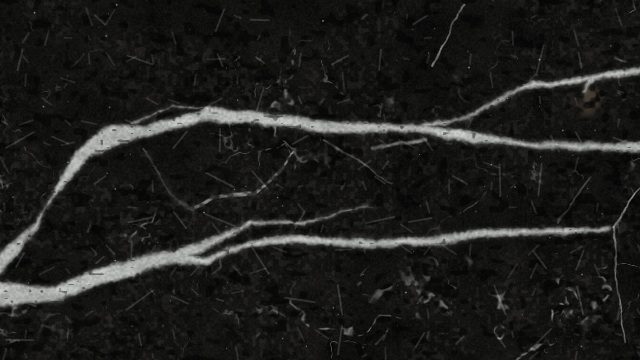
Write a WebGL 2 fragment shader that draws this texture.

```glsl
#version 300 es
precision highp float;
// Polished black marble: mottled near-black stone crossed by pale calcite veins.
// Veins are tapered paths bent by noise; wisps are broken noise contours;
// specks and scratches are scattered on hashed grids.

uniform vec2 u_resolution;
out vec4 fragColor;

const int KNOTS = 7;

// Vein paths: x, y and half width in canvas heights.
const vec3 UPPER_LEFT[KNOTS] = vec3[KNOTS](
  vec3(-.01, .25, .023), vec3(.104, .380, .010), vec3(.116, .417, .003), vec3(.231, .572, .020),
  vec3(.301, .618, .030), vec3(.417, .637, .018), vec3(.579, .681, .017));
const vec3 UPPER_RIGHT[KNOTS] = vec3[KNOTS](
  vec3(.579, .680, .021), vec3(.764, .669, .016), vec3(.926, .650, .018), vec3(1.123, .648, .012),
  vec3(1.296, .623, .017), vec3(1.481, .595, .009), vec3(1.80, .588, .014));
const vec3 UPPER_FORK[KNOTS] = vec3[KNOTS](
  vec3(1.130, .644, .003), vec3(1.204, .657, .008), vec3(1.273, .669, .005), vec3(1.389, .722, .007),
  vec3(1.481, .764, .009), vec3(1.620, .780, .010), vec3(1.80, .806, .012));
const vec3 LOWER_LEFT[KNOTS] = vec3[KNOTS](
  vec3(-.01, .183, .031), vec3(.162, .185, .025), vec3(.278, .236, .024), vec3(.486, .287, .019),
  vec3(.694, .380, .007), vec3(.833, .380, .004), vec3(1.02, .428, .001));
const vec3 LOWER_RIGHT[KNOTS] = vec3[KNOTS](
  vec3(.498, .280, .014), vec3(.567, .278, .012), vec3(.694, .324, .010), vec3(.829, .336, .013),
  vec3(1.019, .322, .012), vec3(1.25, .340, .014), vec3(1.685, .368, .007));
const vec3 HANGING_WISP[KNOTS] = vec3[KNOTS](
  vec3(.398, .583, .001), vec3(.475, .463, .001), vec3(.537, .421, .004), vec3(.590, .456, .003),
  vec3(.706, .463, .004), vec3(.775, .519, .002), vec3(.815, .579, .001));

float hash(vec2 p) {
  vec3 q = fract(p.xyx * .1031);
  q += dot(q, q.yzx + 33.33);
  return fract((q.x + q.y) * q.z);
}

float noise(vec2 p) {
  vec2 i = floor(p), f = fract(p);
  f *= f * (3. - 2. * f);
  return mix(mix(hash(i), hash(i + vec2(1, 0)), f.x),
             mix(hash(i + vec2(0, 1)), hash(i + vec2(1, 1)), f.x), f.y);
}

float fbm(vec2 p) {
  float sum = 0., amp = .516;
  for (int i = 0; i < 5; i++) {
    sum += amp * noise(p);
    p = mat2(1.6, 1.2, -1.2, 1.6) * p + 17.3;
    amp *= .5;
  }
  return sum;
}

vec2 warp(vec2 p, float scale, float amount) {
  return p + amount * (vec2(fbm(p * scale + 40.), fbm(p * scale + 90.)) - .5);
}

// Signed distance to a segment whose half width runs from a.z to b.z.
float taper(vec2 p, vec3 a, vec3 b) {
  vec2 ab = b.xy - a.xy;
  float h = clamp(dot(p - a.xy, ab) / dot(ab, ab), 0., 1.);
  return length(p - a.xy - ab * h) - mix(a.z, b.z, smoothstep(0., 1., h));
}

float path(vec2 p, vec3 knots[KNOTS]) {
  float d = 1e3;
  for (int i = 1; i < KNOTS; i++) d = min(d, taper(p, knots[i - 1], knots[i]));
  return d;
}

float hair(vec2 p, vec2 a, vec2 b, float soft) {
  return smoothstep(soft, 0., taper(p, vec3(a, .0008), vec3(b, .0003)));
}

// Contour line of fractal noise.
float contour(vec2 p, float width) {
  return smoothstep(width, 0., abs(fbm(p) - .5));
}

float specks(vec2 p, float cells, float density, float soft) {
  vec2 id = floor(p * cells);
  vec2 centre = (id + .25 + .5 * vec2(hash(id + 11.), hash(id + 23.))) / cells;
  float radius = mix(.0006, .0026, pow(hash(id + 37.), 4.));
  float dotMask = smoothstep(soft, -soft, length(p - centre) - radius);
  return dotMask * step(1. - density, hash(id)) * hash(id + 51.);
}

float scratches(vec2 p, float cells, float density, float soft) {
  vec2 id = floor(p * cells);
  float angle = 6.283 * hash(id + 71.);
  vec2 arm = vec2(cos(angle), sin(angle)) * mix(.08, .42, hash(id + 83.)) / cells;
  vec2 centre = (id + .5) / cells;
  return hair(p, centre - arm, centre + arm, soft) * step(1. - density, hash(id + 5.));
}

vec3 stone(vec2 p) {
  float cloud = fbm(p * 5.), grain = noise(p * 260.);
  float lum = .066 + .045 * (grain - .5) + .06 * (fbm(p * 14.) - .5);
  lum += .05 * smoothstep(.52, .8, noise(p * 95.)) * smoothstep(.36, .66, cloud);
  lum *= 1. - .5 * smoothstep(.66, .82, noise(warp(p, 20., .03) * vec2(38., 55.)));
  return lum * vec3(1.02, 1., .95);
}

vec3 calcite(vec2 p, float depth) {
  float lum = mix(.40, .69, smoothstep(0., .011, depth));
  lum += .26 * (fbm(p * vec2(14., 30.)) - .5) + .12 * (noise(p * 170.) - .5);
  lum *= 1. - .4 * smoothstep(.82, .92, noise(p * vec2(60., 105.)));
  return lum * vec3(.99, 1.005, .985);
}

void main() {
  vec2 p = gl_FragCoord.xy / u_resolution.y;
  float px = 1. / u_resolution.y, right = u_resolution.x / u_resolution.y;
  vec2 bent = warp(warp(p, 9., .022), 38., .009);
  vec3 color = stone(p);

  // Broken wisps, densest toward the sides.
  float sides = exp(-p.x * 7.) + exp((p.x - right) * 9.);
  float area = clamp(.75 * sides + .7 * smoothstep(.5, .8, noise(p * 2.7 + 6.)), 0., 1.);
  float broken = smoothstep(.3, .75, noise(p * 75.)) * smoothstep(.3, .65, noise(p * 13.));
  float wisp = area * broken * max(contour(p * 3.2 + 3., .013), .7 * contour(p * 6. + 31., .014));
  float hanging = path(bent, HANGING_WISP);
  wisp += (.25 + .75 * broken) * smoothstep(.004, -.001, hanging) * .8;
  wisp += .12 * smoothstep(.022, 0., hanging) * noise(p * 120.);

  // Hairline cracks and surface marks.
  float soft = px + .0012;
  float cracks = hair(bent, vec2(1.2, .82), vec2(1.285, .99), soft) * .9;
  cracks += hair(bent, vec2(1.70, .37), vec2(1.78, .47), soft);
  cracks += hair(bent, vec2(1.70, .37), vec2(1.735, .05), soft) * .8;
  cracks += hair(bent, vec2(1.55, .38), vec2(1.64, .51), soft) * .5;
  cracks += hair(bent, vec2(1.03, .592), vec2(1.18, .612), soft * 2.);
  cracks += hair(bent, vec2(.90, .615), vec2(1.09, .49), soft) * .5;
  wisp += cracks * (.35 + .65 * noise(p * 50.));
  float marks = .13 * scratches(p, 9., .45, soft) + .1 * scratches(p + .37, 17., .3, soft);
  color += vec3(.50, .51, .49) * min(wisp, 1.) + marks;
  color += .45 * specks(p, 45., .1, px * .7);

  // Rusty pocket under the right fork.
  float rust = smoothstep(.055, .01, length((bent - vec2(1.635, .72)) * vec2(1., .8)));
  color = mix(color, vec3(.27, .24, .19), rust * smoothstep(.25, .75, noise(p * 65.)));

  // Pale veins, with a faint halo bleeding into the stone.
  float vein = min(path(bent, UPPER_LEFT), path(bent, UPPER_RIGHT));
  vein = min(vein, path(bent, UPPER_FORK));
  vein = min(vein, min(path(bent, LOWER_LEFT), path(bent, LOWER_RIGHT)));
  vein = min(vein, taper(bent, vec3(.37, .655, .003), vec3(.48, .705, .002)));
  vein = min(vein, taper(bent, vec3(.48, .705, .002), vec3(.58, .695, .001)));
  vein = min(vein, taper(bent, vec3(1.625, .745, .004), vec3(1.64, .78, .013)));
  vein += .004 * (noise(p * 110.) - .5);
  color += .07 * smoothstep(.012, 0., vein);
  color = mix(color, calcite(p, -vein), smoothstep(px + .0008, -px - .0008, vein));

  fragColor = vec4(clamp(color, 0., 1.), 1.);
}
```
